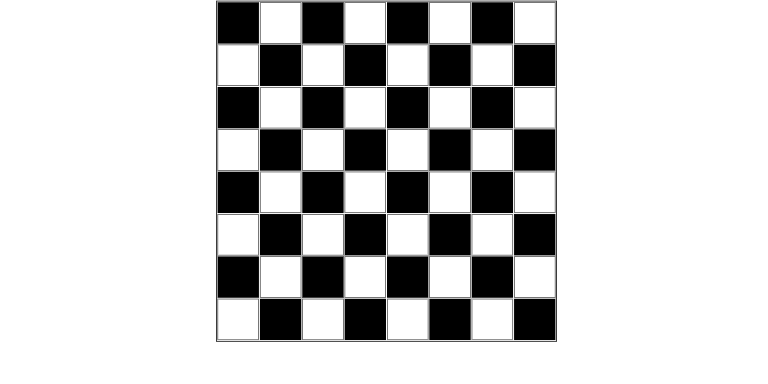
Write a Shadertoy shader that draws this pattern.

```glsl
// An eight by eight checkerboard on white, with hairline cell borders and a frame.
// Each cell is a square distance field repeated with floor and fract; edges are
// smoothed by pixel coverage, so lines thinner than a pixel fade to grey.

#define CELLS 8.0                       // cells across and down
#define PITCH 0.1103                    // cell spacing, in canvas heights
#define GAP 0.0026                      // white gap between cells
#define CELL_LINE 0.0014                // border width of a cell
#define FRAME_HALF 0.4440               // half the outer frame's side
#define FRAME_LINE 0.0020               // width of the outer frame
#define BOARD_CENTER vec2(0.0065, 0.5542) // x from mid canvas, y from bottom
#define PAPER vec3(1.0)
#define INK vec3(0.0)

// Signed distance to a square (square corners kept sharp)
float squareDistance(vec2 p, float halfSide) {
    vec2 d = abs(p) - halfSide;
    return max(d.x, d.y);
}

// Share of a pixel that lies inside a shape
float coverage(float dist, float pixel) {
    return clamp(0.5 - dist / pixel, 0.0, 1.0);
}

// Square outline drawn inward from its edge
float outline(float dist, float width, float pixel) {
    return coverage(dist, pixel) - coverage(dist + width, pixel);
}

void mainImage(out vec4 fragColor, in vec2 fragCoord) {
    float pixel = 1.0 / iResolution.y;
    vec2 p = (fragCoord - vec2(0.5 * iResolution.x, 0.0)) * pixel - BOARD_CENTER;

    // Repeated cells, counted from the lower left
    vec2 grid = p / PITCH + 0.5 * CELLS;
    vec2 cell = clamp(floor(grid), 0.0, CELLS - 1.0);
    vec2 local = (grid - cell - 0.5) * PITCH;
    float cellDist = squareDistance(local, 0.5 * (PITCH - GAP));

    // Odd cells are solid, even cells only outlined
    float isDark = mod(cell.x + cell.y, 2.0);
    float ink = mix(outline(cellDist, CELL_LINE, pixel),
                    coverage(cellDist, pixel), isDark);

    // Outer frame
    float frameDist = squareDistance(p, FRAME_HALF);
    ink = max(ink, outline(frameDist, FRAME_LINE, pixel));

    fragColor = vec4(mix(PAPER, INK, ink), 1.0);
}
```
